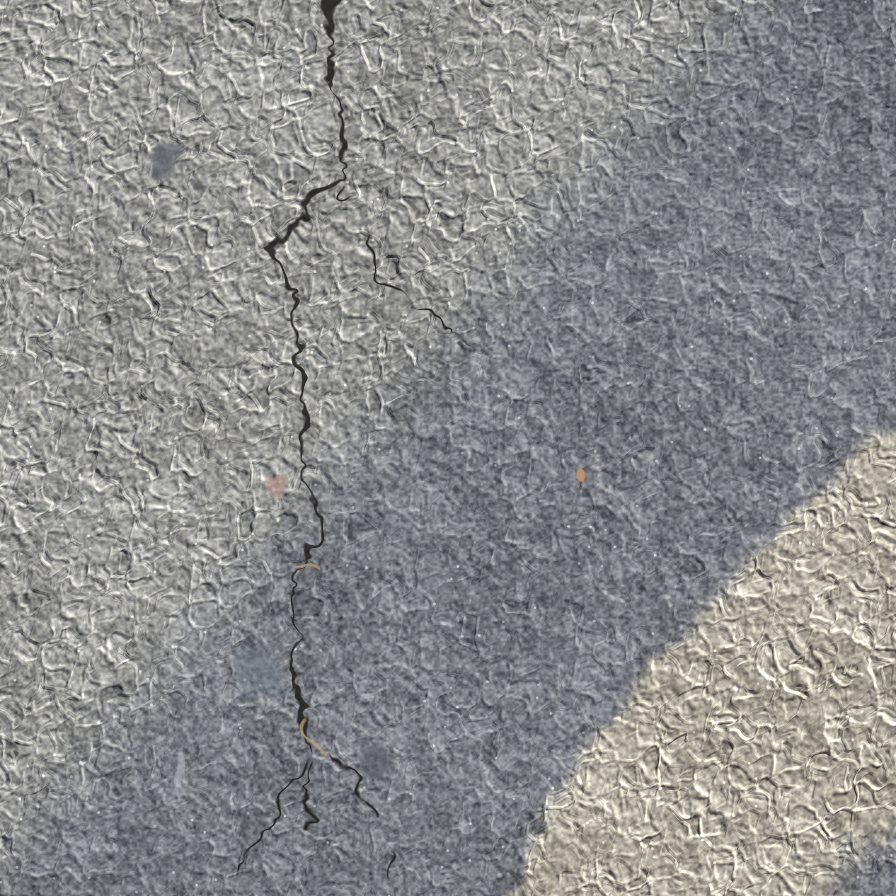
Reproduce this texture procedurally as a three.js fragment shader.

```glsl
// Worn asphalt with a branching crack, crossed by a broad diagonal shadow.
// Warped Voronoi stones and value noise form a height field lit by finite
// differences; the crack is a distance field built from joined segments.
varying vec2 vUv;

const vec2 LIGHT_STEP = vec2(-0.0012, -0.0016);
const vec3 SUNLIT = vec3(0.61, 0.61, 0.60);
const vec3 SUNLIT_WARM = vec3(0.70, 0.68, 0.63);
const vec3 SHADE = vec3(0.48, 0.485, 0.51);
const vec3 DARK_STONE = vec3(0.36, 0.37, 0.41);
const vec3 CRACK = vec3(0.14, 0.13, 0.13);
const vec3 STRAW = vec3(0.70, 0.62, 0.46);

float hash(vec2 p) {
  return fract(sin(dot(p, vec2(127.1, 311.7))) * 43758.5);
}
float noise(vec2 p) {
  vec2 i = floor(p), f = fract(p);
  f = f * f * (3.0 - 2.0 * f);
  return mix(mix(hash(i), hash(i + vec2(1, 0)), f.x),
             mix(hash(i + vec2(0, 1)), hash(i + vec2(1, 1)), f.x), f.y);
}
vec2 warp(vec2 p, float scale, float amount) {
  return p + amount * (vec2(noise(p * scale), noise(p * scale + 31.0)) - 0.5);
}

// Nearest distance, gap to the second nearest, and a random value per stone
vec3 stones(vec2 p) {
  vec2 cell = floor(p);
  float near = 9.0, second = 9.0, id = 0.0;
  for (int k = 0; k < 9; k++) {
    vec2 c = cell + vec2(mod(float(k), 3.0), floor(float(k) / 3.0)) - 1.0;
    float d = length(c + vec2(hash(c), hash(c + 19.7)) - p);
    if (d < near) { second = near; near = d; id = hash(c + 5.3); }
    else second = min(second, d);
  }
  return vec3(near, second - near, id);
}

float height(vec2 p) {
  vec2 q = warp(warp(p, 55.0, 0.018), 140.0, 0.006);
  vec3 large = stones(q * 42.0), small = stones(q * 88.0);
  return smoothstep(0.0, 0.28, large.y) * (0.1 + 0.75 * large.z)
       + smoothstep(0.0, 0.35, small.y) * 0.5 * small.z
       + 0.7 * noise(p * 80.0) + 0.5 * noise(p * 170.0);
}

float segment(vec2 p, vec2 a, vec2 b) {
  vec2 ab = b - a;
  return length(p - a - ab * clamp(dot(p - a, ab) / dot(ab, ab), 0.0, 1.0));
}
// Extends a path from the pen to a new point, keeping the least distance
void line(vec2 p, inout float d, inout vec2 pen, float x, float y) {
  d = min(d, segment(p, pen, vec2(x, y)));
  pen = vec2(x, y);
}
float mainCrack(vec2 p) {
  float d = 1.0;
  vec2 pen = vec2(0.371, 1.01);
  line(p, d, pen, 0.368, 0.948); line(p, d, pen, 0.385, 0.837);
  line(p, d, pen, 0.378, 0.798); line(p, d, pen, 0.332, 0.759);
  line(p, d, pen, 0.302, 0.730); line(p, d, pen, 0.328, 0.655);
  line(p, d, pen, 0.333, 0.609); line(p, d, pen, 0.346, 0.447);
  line(p, d, pen, 0.355, 0.408); line(p, d, pen, 0.333, 0.362);
  line(p, d, pen, 0.331, 0.232); line(p, d, pen, 0.346, 0.160);
  return d;
}
float sideCracks(vec2 p) {
  float d = segment(p, vec2(0.346, 0.155), vec2(0.345, 0.070));
  vec2 pen = vec2(0.262, 0.005);
  line(p, d, pen, 0.312, 0.108); line(p, d, pen, 0.346, 0.160);
  line(p, d, pen, 0.380, 0.155); line(p, d, pen, 0.423, 0.088);
  line(p, d, pen, 0.452, -0.01);
  pen = vec2(0.382, 0.790);
  line(p, d, pen, 0.425, 0.690); line(p, d, pen, 0.527, 0.610);
  return d;
}

void stain(inout vec3 col, vec2 p, vec3 tint, float amount, vec2 centre, vec2 radius) {
  col = mix(col, tint, amount * (1.0 - smoothstep(0.65, 1.1, length((p - centre) / radius))));
}

void main() {
  vec2 p = vUv, q = warp(p, 55.0, 0.018), rough = warp(warp(p, 28.0, 0.022), 90.0, 0.018);
  // Sunlit areas on either side of the shadow
  float left = smoothstep(-0.08, 0.09, 0.86 * rough.y - 0.03 - rough.x);
  float right = smoothstep(-0.01, 0.014, rough.x - 0.57 - 0.42 * p.y - 0.75 * p.y * p.y);
  right *= smoothstep(0.03, 0.1, length(rough - vec2(1.0, 0.0)));
  vec3 col = mix(mix(SHADE, SUNLIT, left), SUNLIT_WARM, right);

  // Stone tints, relief and grit
  vec3 stone = stones(warp(q, 140.0, 0.006) * 42.0), speck = stones(p * 60.0 + 8.0);
  float relief = clamp(height(p - LIGHT_STEP) - height(p + LIGHT_STEP), -1.0, 1.1);
  col += relief * (0.15 + 0.16 * left + 0.23 * right) * vec3(1.03, 1.0, 0.92);
  col += (stone.z - 0.5) * 0.1 + (noise(p * 9.0) - 0.5) * 0.06;
  col += (noise(p * 210.0) - 0.5) * 0.19 + (noise(p * 370.0) - 0.5) * 0.16;
  col -= 0.12 * smoothstep(0.92, 0.97, stone.z) * smoothstep(0.0, 0.2, stone.y);
  col += 0.25 * step(0.9, speck.z) * (1.0 - smoothstep(0.05, 0.13, speck.x));

  // Single stones and coloured chips
  stain(col, q, DARK_STONE, 0.7, vec2(0.183, 0.820), vec2(0.019));
  stain(col, q, DARK_STONE, 0.6, vec2(0.418, 0.152), vec2(0.020));
  stain(col, q, vec3(0.46, 0.50, 0.55), 0.5, vec2(0.288, 0.250), vec2(0.035, 0.03));
  stain(col, q, vec3(0.75, 0.77, 0.81), 0.5, vec2(0.204, 0.140), vec2(0.006, 0.03));
  stain(col, q, vec3(0.76, 0.58, 0.45), 0.9, vec2(0.650, 0.467), vec2(0.010));
  stain(col, q, vec3(0.72, 0.59, 0.54), 0.6, vec2(0.312, 0.459), vec2(0.012));

  // Cracks of varying width, with straw caught inside
  vec2 jagged = warp(warp(p, 45.0, 0.016), 120.0, 0.010);
  float width = 0.0052 * noise(p * 38.0) - 0.0003;
  float crack = 1.0 - smoothstep(width - 0.001, width + 0.002, mainCrack(jagged));
  float branch = 1.0 - smoothstep(0.0, 0.003, sideCracks(jagged));
  col = mix(col, CRACK, max(0.9 * crack, branch * smoothstep(0.2, 0.6, noise(p * 50.0))));
  float straw = min(segment(q, vec2(0.325, 0.361), vec2(0.358, 0.364)),
                    segment(q, vec2(0.335, 0.190), vec2(0.362, 0.160)));
  col = mix(col, STRAW, 0.8 * (1.0 - smoothstep(0.0005, 0.003, straw)));
  gl_FragColor = vec4(clamp(col, 0.0, 1.0), 1.0);
}
```
